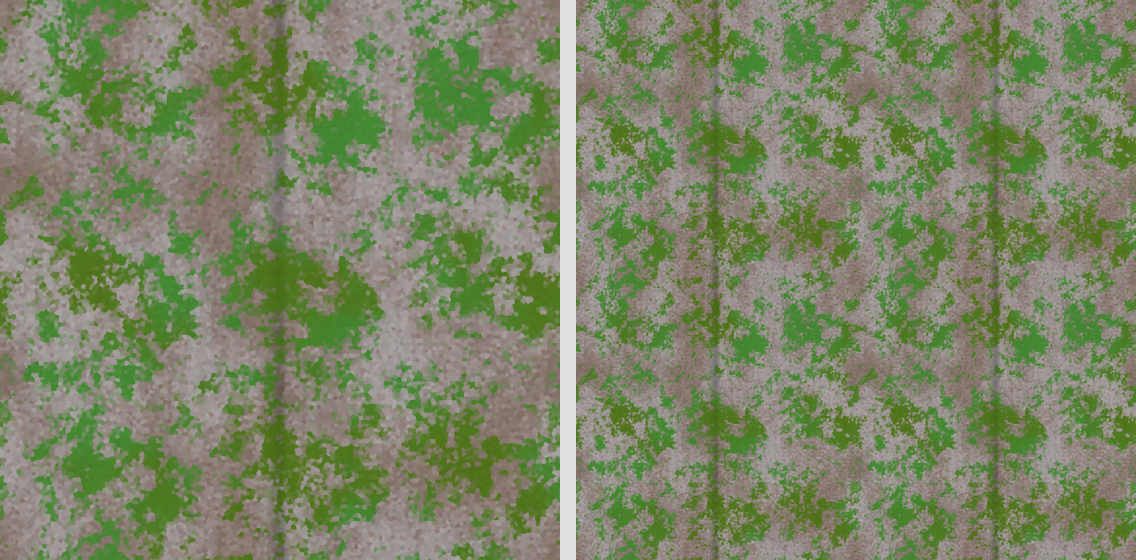
Left, the tile; right, the same tile 2 across and 2 down.
A WebGL 2 fragment shader for this texture:

```glsl
#version 300 es
precision highp float;

#define CELLS 144.0
#define CELL_JITTER 0.96
#define CELL_SOFTNESS 0.06
#define MOSS_START 0.452
#define MOSS_FULL 0.605
#define MOSS_SCATTER 0.18
#define GRAIN 0.07
#define GROOVE_X 0.499
#define GROOVE_WIDTH 0.015
#define GROOVE_DEPTH 0.24

uniform vec2 u_resolution;
out vec4 fragColor;

const vec3 PALE_STONE = vec3(0.635, 0.61, 0.61);
const vec3 BROWN_STONE = vec3(0.525, 0.45, 0.42);
const vec3 RUST_FLECK = vec3(0.52, 0.41, 0.37);
const vec3 LEAF_MOSS = vec3(0.25, 0.53, 0.18);
const vec3 OLIVE_MOSS = vec3(0.30, 0.45, 0.08);

float hash(vec2 p) {
    return fract(sin(dot(p, vec2(127.1, 311.7))) * 43758.5453);
}

// Value noise that wraps after a whole number of lattice steps
float noise(vec2 p, vec2 period, float seed) {
    vec2 i = floor(p), f = p - i;
    f = f * f * (3.0 - 2.0 * f);
    vec2 lo = mod(i, period) + seed;
    vec2 hi = mod(i + 1.0, period) + seed;
    return mix(mix(hash(lo), hash(vec2(hi.x, lo.y)), f.x),
               mix(hash(vec2(lo.x, hi.y)), hash(hi), f.x), f.y);
}

float fbm(vec2 uv, vec2 frequency, float seed) {
    float sum = 0.0, weight = 0.5;
    for (int octave = 0; octave < 4; octave++) {
        sum += weight * noise(uv * frequency, frequency, seed);
        frequency *= 2.0;
        seed += 17.0;
        weight *= 0.5;
    }
    return sum / 0.9375;
}

// Large clumps recur three times per side, the finer breakup does not
float mossDensity(vec2 uv) {
    float clumps = noise(uv * 21.0, vec2(7.0), 3.0);
    float lobes = noise(uv * 36.0, vec2(12.0), 41.0);
    float breakup = noise(uv * 52.0, vec2(52.0), 73.0);
    float crumbs = noise(uv * 90.0, vec2(90.0), 181.0);
    float drift = noise(uv * 8.0, vec2(8.0), 97.0);
    return 0.28 * clumps + 0.20 * lobes + 0.25 * breakup + 0.17 * crumbs + 0.10 * drift;
}

float grooveShade(vec2 uv) {
    float x = (uv.x - GROOVE_X) / GROOVE_WIDTH;
    x *= x > 0.0 ? 1.2 : 0.9;
    float wear = 0.75 + 0.5 * noise(uv * vec2(4.0, 9.0), vec2(4.0, 9.0), 151.0);
    return GROOVE_DEPTH * wear * exp(-x * x);
}

// One flat flake: stone with a partial cover of moss
vec3 flakeColor(vec2 cell, vec2 center, float groove) {
    vec2 id = mod(cell, CELLS);
    float tone = hash(id + 211.0);
    float fleck = hash(id + 347.0);

    float stain = fbm(center, vec2(10.0, 6.0), 11.0) + 0.26 * (tone - 0.5);
    vec3 stone = mix(PALE_STONE, BROWN_STONE, smoothstep(0.28, 0.82, stain));
    stone = mix(stone, RUST_FLECK, 0.55 * smoothstep(0.82, 0.98, fleck));
    stone += GRAIN * (hash(id + 433.0) - 0.5);
    stone *= 1.0 - groove;

    float hue = fbm(center, vec2(6.0), 127.0);
    vec3 moss = mix(LEAF_MOSS, OLIVE_MOSS, smoothstep(0.34, 0.70, hue));
    moss *= (1.0 + GRAIN * (tone - 0.5)) * (1.0 - 0.35 * groove);

    float density = mossDensity(center) + MOSS_SCATTER * (hash(id + 509.0) - 0.5);
    return mix(stone, moss, 0.95 * smoothstep(MOSS_START, MOSS_FULL, density));
}

void main() {
    vec2 uv = gl_FragCoord.xy / u_resolution;
    vec2 p = uv * CELLS;
    vec2 base = floor(p);

    // Nearest and second nearest flake
    vec2 cellA = base, cellB = base, centerA = p, centerB = p;
    float distA = 9.0, distB = 9.0;
    for (int y = -1; y <= 1; y++) {
        for (int x = -1; x <= 1; x++) {
            vec2 cell = base + vec2(x, y);
            vec2 id = mod(cell, CELLS);
            vec2 offset = vec2(hash(id + 19.0), hash(id + 83.0)) - 0.5;
            vec2 center = cell + 0.5 + CELL_JITTER * offset;
            float d = distance(p, center);
            if (d < distA) {
                distB = distA; cellB = cellA; centerB = centerA;
                distA = d; cellA = cell; centerA = center;
            } else if (d < distB) {
                distB = d; cellB = cell; centerB = center;
            }
        }
    }

    // Soft blend along the shared border
    float groove = grooveShade(uv);
    float edge = CELL_SOFTNESS + CELLS / u_resolution.y;
    float blend = 0.5 - 0.5 * smoothstep(0.0, edge, distB - distA);
    vec3 color = mix(flakeColor(cellA, centerA / CELLS, groove),
                     flakeColor(cellB, centerB / CELLS, groove), blend);

    // Faint mottling that crosses the flakes
    color *= 0.97 + 0.06 * fbm(uv, vec2(24.0, 12.0), 263.0);
    fragColor = vec4(color, 1.0);
}
```
